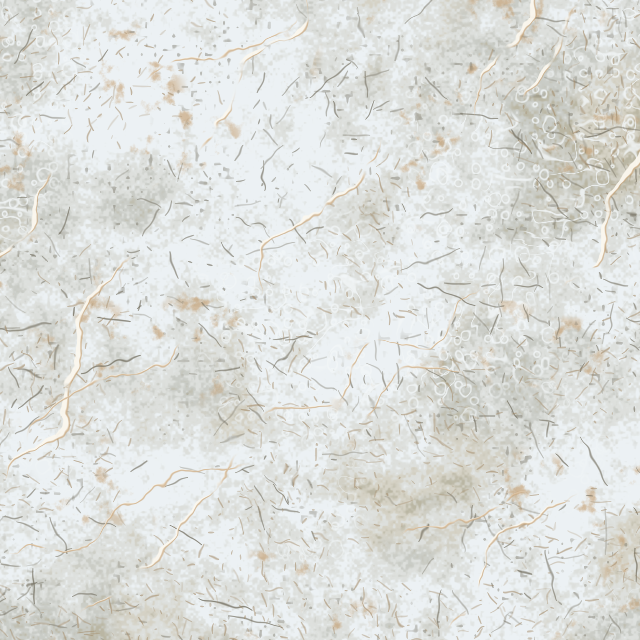
A WebGL 1 fragment shader for this texture:

```glsl
precision highp float;
// Pale polished marble: cool and warm clouds, cream veins, fine dark scratches and shell rings.
uniform vec2 u_resolution;

const vec3 FROST = vec3(0.925, 0.945, 0.955);
const vec3 PEARL = vec3(0.865, 0.875, 0.862);
const vec3 SAND = vec3(0.835, 0.822, 0.772);
const vec3 ASH = vec3(0.790, 0.800, 0.778);
const vec3 CLAY = vec3(0.730, 0.715, 0.640);
const vec3 SCRATCH = vec3(0.43, 0.41, 0.35);
const vec3 RUST = vec3(0.76, 0.60, 0.41);
const vec3 CREAM = vec3(0.985, 0.970, 0.935);
const vec3 CHALK = vec3(0.950, 0.965, 0.970);
const float VEIN_ANGLE = 0.72;
const float VEIN_WIDTH = 0.0058;
const float SCRATCH_WIDTH = 0.0011;
const float GRAIN = 0.46;
const int VEINS = 15;

vec2 hash2(vec2 p) {
  vec3 q = fract(p.xyx * vec3(0.1031, 0.1030, 0.0973));
  q += dot(q, q.yzx + 33.33);
  return fract((q.xx + q.yz) * q.zy);
}

float noise(vec2 p) {
  vec2 i = floor(p), f = fract(p);
  f = f * f * (3.0 - 2.0 * f);
  float low = mix(hash2(i).x, hash2(i + vec2(1.0, 0.0)).x, f.x);
  float high = mix(hash2(i + vec2(0.0, 1.0)).x, hash2(i + 1.0).x, f.x);
  return mix(low, high, f.y);
}

mat2 turn(float a) { return mat2(cos(a), -sin(a), sin(a), cos(a)); }

float fbm(vec2 p) {
  float sum = 0.0, weight = 0.5;
  for (int i = 0; i < 5; i++) {
    sum += weight * noise(p);
    p = turn(0.6) * p * 2.03 + 17.3;
    weight *= 0.5;
  }
  return sum / 0.97;
}

// Anti-aliased stroke of half width w at distance d.
float stroke(float d, float w, float pixel) {
  return 1.0 - smoothstep(max(w - pixel, 0.0), w + pixel, d);
}

// Short tapered marks, one per cell, loosely following a drifting direction.
float scratches(vec2 p, float cells, float density, float pixel) {
  vec2 q = p * cells + (vec2(noise(p * 60.0), noise(p * 60.0 + 9.0)) - 0.5) * cells * 0.008;
  float cover = 0.0;
  for (int j = -1; j <= 1; j++) {
    for (int i = -1; i <= 1; i++) {
      vec2 id = floor(q) + vec2(float(i), float(j));
      vec2 spot = hash2(id + cells), kind = hash2(id + 71.0 + cells);
      float angle = (noise(id / cells * 2.5 + 4.0) - 0.5) * 3.5 + (kind.x - 0.5) * 2.2;
      float halfLength = mix(0.1, 0.85, kind.y * kind.y);
      vec2 local = turn(angle) * (q - id - spot);
      float along = local.x / halfLength;
      float d = length(vec2(max(abs(local.x) - halfLength, 0.0), local.y)) / cells;
      float width = SCRATCH_WIDTH * (1.1 - 0.8 * min(along * along, 1.0));
      float cluster = smoothstep(0.3, 0.75, noise(id / cells * 7.0 + 31.0));
      float present = step(hash2(id + 137.0).y, density * cluster);
      cover = max(cover, present * mix(0.35, 1.0, spot.x) * stroke(d, width, pixel));
    }
  }
  return cover;
}

// Wobbly shell outlines scattered in a grid.
float rings(vec2 p, float cells, float pixel) {
  vec2 q = p * cells, id = floor(q), kind = hash2(id + 53.0);
  vec2 local = q - id - 0.5 - (kind - 0.5) * 0.3;
  float radius = mix(0.1, 0.27, kind.x) + (noise(p * 95.0) - 0.5) * 0.16;
  float d = abs(length(local * vec2(1.0, 0.8 + 0.5 * kind.y)) - radius) / cells;
  return step(kind.y, 0.55) * stroke(d, 0.0013, pixel);
}

// x: cream core, y: rusty rim of the long diagonal veins.
vec2 veins(vec2 p, float pixel) {
  vec2 cover = vec2(0.0);
  float jitter = (noise(p * 42.0) - 0.5) * 0.012 + (noise(p * 110.0) - 0.5) * 0.004;
  float breaks = noise(p * 38.0 + 5.0);
  for (int i = 0; i < VEINS; i++) {
    float n = float(i);
    vec2 kind = hash2(vec2(n * 7.0 + 3.0, 19.0));
    vec2 centre = fract(vec2(0.17, 0.38) + n * vec2(0.618, 0.755));
    vec2 local = turn(VEIN_ANGLE + (kind.x - 0.5) * 0.9) * (p - centre);
    float bend = (noise(vec2(local.x * 11.0, n * 5.0)) - 0.5) * 0.065;
    float across = local.y + bend + jitter;
    float taper = 1.0 - smoothstep(0.35, 1.0, abs(local.x) / mix(0.08, 0.23, kind.y));
    float width = VEIN_WIDTH * taper * mix(0.15, 1.0, kind.x * kind.x) * (0.25 + breaks);
    float fade = smoothstep(0.0, 0.25, taper) * smoothstep(0.12, 0.4, breaks);
    cover.x = max(cover.x, fade * stroke(abs(across), width, pixel));
    cover.y = max(cover.y, fade * stroke(abs(across + width), 0.0012, pixel));
  }
  return cover;
}

void main() {
  vec2 p = gl_FragCoord.xy / u_resolution.y;
  float pixel = 0.8 / u_resolution.y;
  vec2 warp = vec2(fbm(p * 4.0 + 2.0), fbm(p * 4.0 + 41.0)) - 0.5;

  // Cloudy ground, drawn out along the vein direction.
  vec2 drift = turn(VEIN_ANGLE) * (p + warp * 0.2) * vec2(1.0);
  float cloud = fbm(drift * vec2(2.6, 4.6) + 12.0);
  float mottle = fbm(p * 22.0 + warp * 3.0);
  float grain = 0.55 * noise(p * 250.0) + 0.45 * noise(p * 130.0 + 8.0);
  float tone = 0.55 + (cloud - 0.5) * 1.15 + (mottle - 0.5) * 0.65 + (grain - 0.5) * GRAIN;
  float warmth = smoothstep(0.36, 0.62, fbm(p * 5.0 + 63.0) + (mottle - 0.5) * 0.4);
  vec3 color = mix(CLAY, mix(ASH, SAND, warmth), smoothstep(0.08, 0.34, tone));
  color = mix(color, PEARL, smoothstep(0.34, 0.52, tone));
  color = mix(color, FROST, smoothstep(0.54, 0.76, tone));

  // Chalky crumbs and shell outlines, gathered in patches.
  float patches = smoothstep(0.42, 0.66, fbm(p * 4.0 + 87.0));
  float ridge = 1.0 - abs(2.0 * noise(p * 48.0 + warp * 9.0) - 1.0);
  float chalk = smoothstep(0.86, 0.98, ridge) * smoothstep(0.4, 0.65, noise(p * 26.0));
  chalk = max(chalk, max(rings(p, 24.0, pixel), rings(p + 0.37, 41.0, pixel)));
  color = mix(color, CHALK, chalk * patches * 0.8);

  // Rust stains and dark pits.
  float stain = smoothstep(0.62, 0.82, fbm(p * 38.0 + 23.0)) * smoothstep(0.4, 0.7, noise(p * 9.0 + 3.0));
  color = mix(color, RUST, stain * 0.6);
  float pit = smoothstep(0.80, 0.95, noise(p * 140.0 + 77.0)) * smoothstep(0.42, 0.8, noise(p * 15.0));
  color = mix(color, SCRATCH, pit * 0.4);

  // Scratches at three sizes, the finest tinted with rust.
  color = mix(color, SCRATCH, 0.75 * scratches(p, 17.0, 0.55, pixel));
  color = mix(color, SCRATCH, 0.65 * scratches(p + 0.31, 36.0, 0.65, pixel));
  color = mix(color, mix(SCRATCH, RUST, 0.6), 0.6 * scratches(p + 0.73, 62.0, 0.6, pixel));

  vec2 vein = veins(p, pixel);
  color = mix(color, CREAM, vein.x * 0.95);
  color = mix(color, RUST, vein.y * 0.6);
  gl_FragColor = vec4(color, 1.0);
}
```
